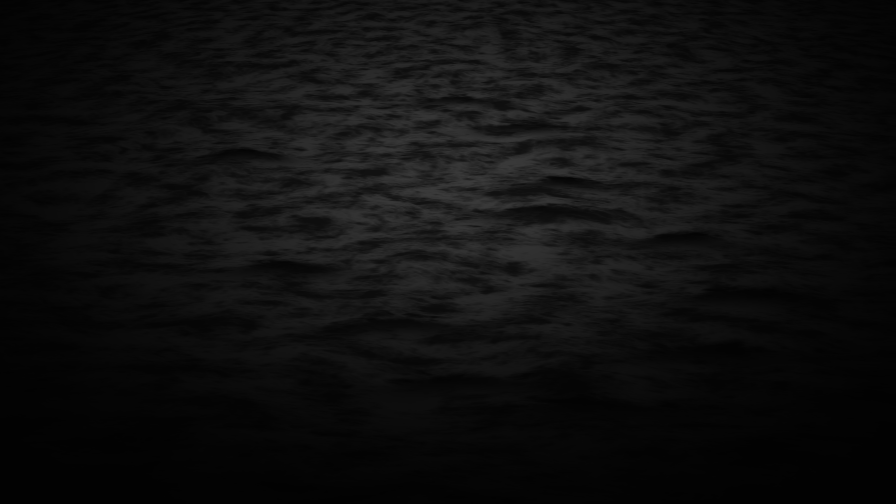
This texture is drawn by a WebGL 2 fragment shader. Its source:

```glsl
#version 300 es
precision highp float;
// Dark sea at night, seen from above and receding to a horizon beyond the top.
// Layered gradient noise in perspective makes the ripples, a loop of arched
// shadows makes the larger swells, and a soft off-centre glow lights the water.

uniform vec2 u_resolution;
out vec4 outColor;

// Light
const vec2  GLOW_CENTER = vec2(0.51, 0.64);
const float GLOW_WIDTH  = 0.34;
const float GLOW_BELOW  = 0.36;
const float GLOW_ABOVE  = 0.42;
const float GLOW_LEVEL  = 0.215;
const float BLACK_LEVEL = 0.006;
// Ripples
const float HORIZON      = 1.25;
const vec2  RIPPLE_SCALE = vec2(6.5, 30.0);
const int   OCTAVES      = 5;
const float OCTAVE_GAIN  = 0.72;
const float RIDGE        = 0.5;
const float TROUGH_LIGHT = 0.3;
// Swells
const int   SWELLS       = 12;
const float SWELL_TOP    = 0.805;
const float SWELL_STEP   = 0.0555;
const float SWELL_WIDTH  = 0.16;
const float SWELL_HEIGHT = 0.024;
const float SWELL_SHADE  = 0.78;

vec2 hashGradient(vec2 cell) {
  vec3 q = fract(vec3(cell.xyx) * vec3(0.1031, 0.1030, 0.0973));
  q += dot(q, q.yzx + 33.33);
  float angle = 6.28318 * fract((q.x + q.y) * q.z);
  return vec2(cos(angle), sin(angle));
}

float gradientNoise(vec2 p) {
  vec2 i = floor(p), f = p - i;
  vec2 s = f * f * f * (f * (f * 6.0 - 15.0) + 10.0);
  vec2 e = vec2(1.0, 0.0);
  float a = dot(hashGradient(i), f);
  float b = dot(hashGradient(i + e.xy), f - e.xy);
  float c = dot(hashGradient(i + e.yx), f - e.yx);
  float d = dot(hashGradient(i + e.xx), f - e.xx);
  return mix(mix(a, b, s.x), mix(c, d, s.x), s.y);
}

// Sum of octaves; the finer ones carry ridges and fade below a pixel.
float ripples(vec2 p, float footprint) {
  float sum = 0.0, gain = 0.72;
  for (int i = 0; i < OCTAVES; i++) {
    float n = gradientNoise(p);
    if (i > 0) n = mix(n, 0.4 - 2.0 * abs(n), RIDGE);
    sum += gain * n * (1.0 - smoothstep(0.45, 1.0, footprint));
    p = mat2(1.9, 0.25, -0.12, 1.9) * p + vec2(17.3, 9.1);
    footprint *= 1.9;
    gain *= OCTAVE_GAIN;
  }
  return sum;
}

// Swells alternate between a left and a right file, each meandering downward.
vec2 swellCenter(int i) {
  float k = float(i / 2);
  float left  = 0.43 + 0.17 * cos(2.5 * k + 1.1);
  float right = 0.705 + 0.13 * sin(k - 1.6);
  float x = (i % 2 == 0) ? left : right;
  return vec2(x, SWELL_TOP - SWELL_STEP * float(i));
}

// Arched shadow with a crisp crest and a soft lower face.
float swellShadow(vec2 pos, vec2 center, float wobble) {
  float depth = HORIZON - center.y;
  float u = (pos.x - center.x) / (SWELL_WIDTH * depth);
  float arch = 0.8 * exp(-2.0 * u * u) - 0.5;
  float v = (pos.y - center.y) / (SWELL_HEIGHT * depth) - arch + wobble;
  float sharpness = v > 0.0 ? 5.0 : 0.8;
  return exp(-u * u - sharpness * v * v);
}

float glow(vec2 uv) {
  vec2 d = uv - GLOW_CENTER;
  d /= vec2(GLOW_WIDTH, d.y < 0.0 ? GLOW_BELOW : GLOW_ABOVE);
  return exp(-dot(d, d));
}

void main() {
  vec2 uv = gl_FragCoord.xy / u_resolution;
  float aspect = u_resolution.x / u_resolution.y;
  vec2 pos = vec2(uv.x * aspect, uv.y);

  // Water plane: ripples shrink evenly towards the horizon
  float depth = HORIZON - uv.y;
  vec2 water = RIPPLE_SCALE * vec2((pos.x - 0.5 * aspect) / depth, -log(depth));
  float footprint = RIPPLE_SCALE.y / (depth * u_resolution.y);
  float drift = gradientNoise(water * vec2(0.45, 0.3) + 4.7);
  water.y += 0.9 * drift;
  float height = ripples(water, footprint);

  // Sky light on the ripples, with dark faces and pale flats
  float light = mix(TROUGH_LIGHT, 1.05, smoothstep(-0.48, 0.46, height + 0.2 * drift));

  // Larger swells
  float wobble = 0.7 * height + 0.5 * drift;
  for (int i = 0; i < SWELLS; i++) {
    vec2 center = swellCenter(i) * vec2(aspect, 1.0);
    light *= 1.0 - SWELL_SHADE * swellShadow(pos, center, wobble);
  }

  float value = BLACK_LEVEL + GLOW_LEVEL * glow(uv) * light;
  outColor = vec4(vec3(value), 1.0);
}
```
